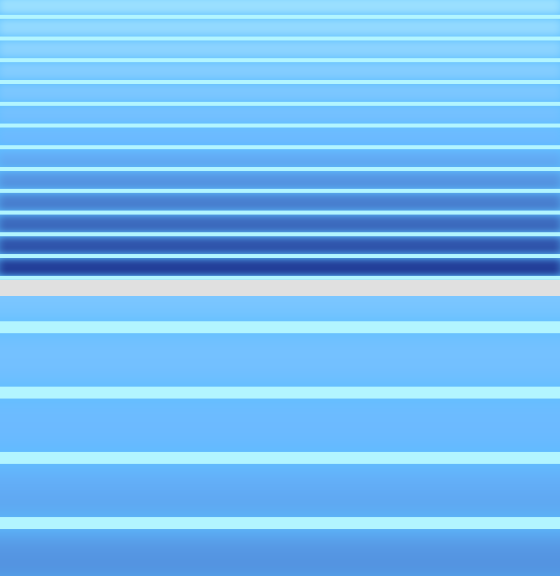
Top, the full canvas; bottom, a detail of the centre.
Reproduce this background procedurally as a Shadertoy shader.

```glsl
// Vertical three-stop gradient from deep blue to pale sky
vec3 skyGradient(float h) {
    vec3 deep = vec3(0.11, 0.20, 0.56);
    vec3 azure = vec3(0.41, 0.72, 1.00);
    vec3 pale = vec3(0.61, 0.88, 1.00);
    return h < 0.48 ? mix(deep, azure, h / 0.48)
                    : mix(azure, pale, (h - 0.48) / 0.52);
}

// Soft falloff away from an edge
float glow(float dist, float radius) {
    float t = clamp(1.0 - dist / radius, 0.0, 1.0);
    return t * t;
}

void mainImage(out vec4 fragColor, in vec2 fragCoord) {
    vec2 p = fragCoord / iResolution.y;
    float width = iResolution.x / iResolution.y;
    float pixel = 1.0 / iResolution.y;

    // Signed distance to the nearest of the evenly spaced bars
    float spacing = 0.0777;
    float offset = (fract((p.y - 0.0078) / spacing + 0.5) - 0.5) * spacing;
    float bar = abs(offset) - 0.0071;

    // Inner glow along the bars and the side edges
    float side = min(p.x, width - p.x);
    float barGlow = 0.55 * glow(max(bar, 0.0), 0.028);
    float sideGlow = 0.25 * glow(side, 0.03);
    float halo = 1.0 - (1.0 - barGlow) * (1.0 - sideGlow);

    vec3 color = mix(skyGradient(p.y), vec3(0.36, 0.75, 1.00), halo);

    // Crisp pale bars
    color = mix(color, vec3(0.70, 0.96, 1.00),
                1.0 - smoothstep(-0.5 * pixel, 0.5 * pixel, bar));
    fragColor = vec4(color, 1.0);
}
```
